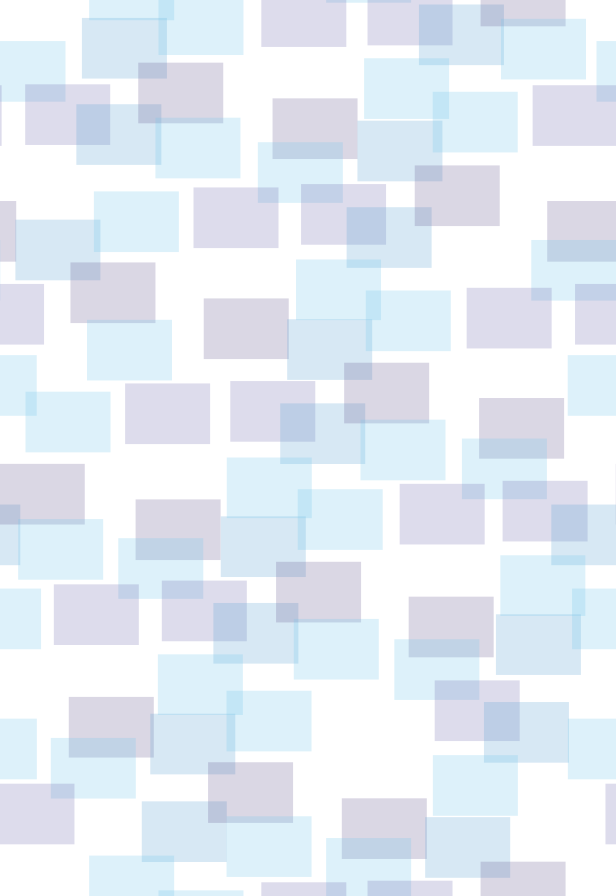
Write a Shadertoy shader that draws this pattern.

```glsl
// Translucent pastel cards scattered on white, overlapping at their corners.
// Ten cards form a cluster repeated on a slanted lattice that wraps around the
// canvas; each card skips one repeat, leaving gaps, and is nudged by a hash.

const float ROWS    = 9.0;                  // lattice rows down the canvas
const float STEP    = 4.0 / 9.0;            // sideways step per row, in canvas widths
const vec2  CARD    = vec2(0.138, 0.0677);  // card size, in canvas widths and heights
const vec2  JITTER  = vec2(0.008, 0.005);   // full range of the random nudge
const float SKIP    = 4.0;                  // rows between the gaps of successive cards
const float OPACITY = 0.25;

const vec3 PAPER = vec3(1.0);
const vec3 CYAN  = vec3(0.46, 0.78, 0.92);
const vec3 BLUE  = vec3(0.37, 0.64, 0.83);
const vec3 LILAC = vec3(0.47, 0.45, 0.70);
const vec3 MAUVE = vec3(0.42, 0.37, 0.58);
const vec3 INKS[4] = vec3[4](CYAN, BLUE, LILAC, MAUVE);

// Cards of one cluster: centre (y downwards), index of the ink
const int CARD_COUNT = 10;
const vec3 CLUSTER[CARD_COUNT] = vec3[CARD_COUNT](
    vec3(0.069, 0.034, 3), vec3(0.204, 0.055, 1),
    vec3(0.329, 0.026, 0), vec3(0.041, 0.079, 0),
    vec3(0.111, 0.128, 2), vec3(0.190, 0.152, 1),
    vec3(0.294, 0.105, 3), vec3(0.323, 0.167, 0),
    vec3(0.382, 0.242, 2), vec3(0.105, 0.210, 0));

vec2 hash2(vec2 p) {
    vec2 k = vec2(dot(p, vec2(127.1, 311.7)), dot(p, vec2(269.5, 183.3)));
    return fract(sin(k) * 43758.5453);
}

// Antialiased coverage of a card
float cardMask(vec2 d, vec2 pixel) {
    vec2 inside = clamp((0.5 * CARD - abs(d)) / pixel + 0.5, 0.0, 1.0);
    return inside.x * inside.y;
}

// Coverage by all repeats of one card; each row holds a single repeat
float repeatedCard(vec2 p, vec2 centre, float seed, vec2 pixel) {
    vec2 q = p - centre;
    float nearest = floor(q.y * ROWS + 0.5);
    float row = mod(nearest, ROWS);
    if (abs(row - mod(seed * SKIP, ROWS)) < 0.5) return 0.0;
    vec2 d = vec2(fract(q.x - row * STEP + 0.5) - 0.5, q.y - nearest / ROWS);
    vec2 nudge = (hash2(vec2(row, seed)) - 0.5) * JITTER;
    return cardMask(d - nudge, pixel);
}

void mainImage(out vec4 fragColor, in vec2 fragCoord) {
    vec2 uv = fragCoord / iResolution.xy;
    vec2 p = vec2(uv.x, 1.0 - uv.y);
    vec2 pixel = 1.0 / iResolution.xy;

    // Lay the cards down in a fixed order
    vec3 color = PAPER;
    for (int i = 0; i < CARD_COUNT; i++) {
        vec3 card = CLUSTER[i];
        float mask = repeatedCard(p, card.xy, float(i), pixel);
        color = mix(color, INKS[int(card.z)], OPACITY * mask);
    }
    fragColor = vec4(color, 1.0);
}
```
